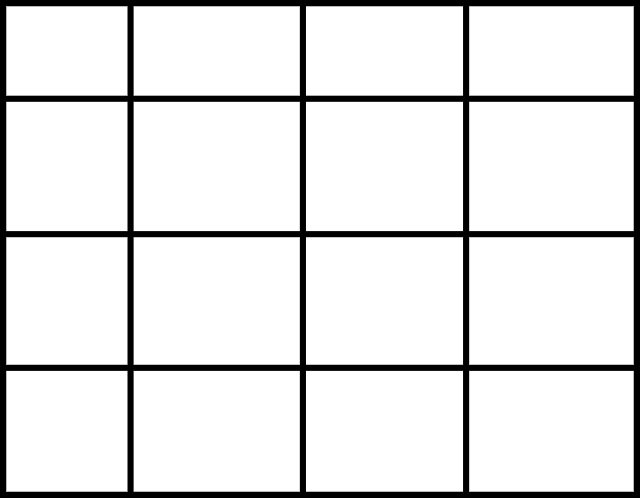
This pattern is drawn by a WebGL 2 fragment shader. Its source:

```glsl
#version 300 es
precision highp float;

uniform vec2 u_resolution;
out vec4 fragColor;

const vec3 PAPER = vec3(1.0);
const vec3 INK = vec3(0.0);
const float LINE_WIDTH = 0.0123;    // in canvas heights
const float BORDER_WIDTH = 0.0126;  // in canvas heights
const int DIVIDERS = 3;             // inner lines per axis, giving 4 x 4 cells

// Uneven divider centres as fractions of the canvas: x = column, y = row
const vec2 DIVIDER_AT[DIVIDERS] = vec2[DIVIDERS](
    vec2(0.2040, 0.2614),
    vec2(0.4733, 0.5298),
    vec2(0.7283, 0.8017)
);

// Ink coverage of a signed distance, softened over one pixel
float coverage(float dist, float pixel) {
    return clamp(0.5 - dist / pixel, 0.0, 1.0);
}

// Signed distance to the frame along the canvas edges
float frameDistance(vec2 p, vec2 size) {
    vec2 inset = min(p, size - p);
    return min(inset.x, inset.y) - BORDER_WIDTH;
}

// Signed distance to the nearest inner line
float dividerDistance(vec2 p, vec2 size) {
    float nearest = 1e3;
    for (int i = 0; i < DIVIDERS; i++) {
        vec2 offset = abs(p - DIVIDER_AT[i] * size);
        nearest = min(nearest, min(offset.x, offset.y));
    }
    return nearest - 0.5 * LINE_WIDTH;
}

void main() {
    // Canvas height is one unit
    float pixel = 1.0 / u_resolution.y;
    vec2 size = u_resolution * pixel;
    vec2 p = gl_FragCoord.xy * pixel;

    float dist = min(frameDistance(p, size), dividerDistance(p, size));
    fragColor = vec4(mix(PAPER, INK, coverage(dist, pixel)), 1.0);
}
```
